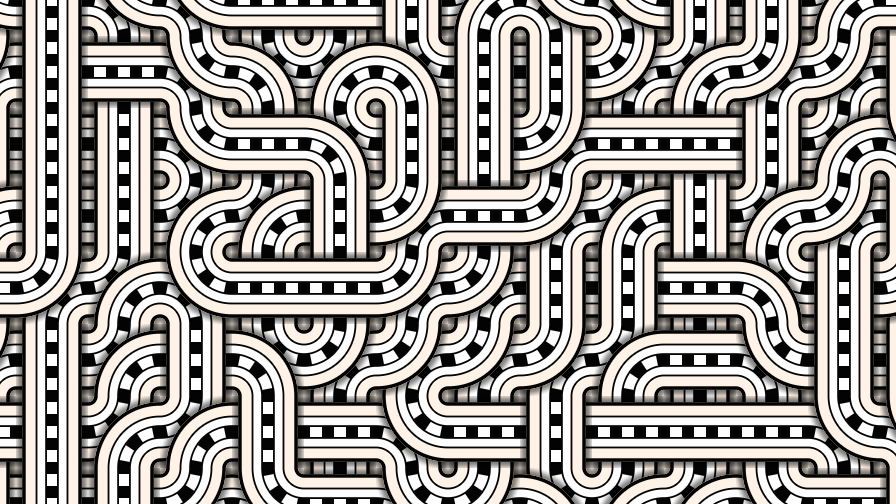
Reproduce this pattern procedurally as a Shadertoy shader.

```glsl
// Woven Truchet ribbons: striped, checkered tracks that pass over and under each other.

#define TILES 7.0         // tiles per canvas height
#define HALF_WIDTH 0.415  // ribbon half width, in tiles
#define OUTLINE 0.05      // width of the dark ribbon border
#define THIN_LINE 0.025   // width of the inner lines
#define BAND_EDGE 0.215   // where the cream band meets the white one
#define CHECK_EDGE 0.082  // half width of the checkered stripe
#define SHADOW_SIZE 0.13
#define SHADOW_DEPTH 0.5
#define CROSS_SHARE 0.5   // share of tiles with straight crossings

const float QUARTER_TURN = 1.5707963;
const vec3 INK = vec3(0.01);
const vec3 CREAM = vec3(1.0, 0.953, 0.905);
const vec3 WHITE = vec3(1.0, 0.998, 0.995);

// Integer hash of a tile and a seed, from 0 to 1
float hash(ivec2 cell, int seed) {
    uint h = uint(cell.x) * 1597334673u ^ uint(cell.y) * 3812015801u;
    h ^= uint(seed) * 2654435769u;
    h = (h ^ (h >> 16)) * 2246822519u;
    h = (h ^ (h >> 13)) * 3266489917u;
    h ^= h >> 16;
    return float(h & 65535u) / 65535.0;
}

// Antialiased coverage of the inside of a signed distance
float fill(float dist, float px) {
    return clamp(0.5 - dist / px, 0.0, 1.0);
}

float stroke(float dist, float width, float px) {
    return fill(abs(dist) - 0.5 * width, px);
}

// Each path is (distance from centre line, position 0..1, length, checks)
vec4 straightPath(vec2 p) {
    return vec4(abs(p.x), p.y + 0.5, 1.0, 3.0);
}

vec4 arcPath(vec2 p) {
    vec2 q = abs(p - 0.5);
    float turn = atan(q.y, q.x) / QUARTER_TURN;
    return vec4(abs(length(q) - 0.5), turn, 0.5 * QUARTER_TURN, 2.0);
}

// Paints one ribbon, with its soft shadow, over the colour below
vec3 paintRibbon(vec3 below, vec4 path, float px) {
    float d = path.x;

    // Bands and checkered centre
    vec3 col = mix(CREAM, WHITE, fill(d - BAND_EDGE, px));
    float check = (0.25 - abs(fract(path.y * path.w) - 0.5)) * path.z / path.w;
    float ink = fill(check, px) * fill(d - CHECK_EDGE, px);

    // Inner lines and border
    ink = max(ink, stroke(d - CHECK_EDGE, THIN_LINE, px));
    ink = max(ink, stroke(d - BAND_EDGE, THIN_LINE, px));
    ink = max(ink, stroke(d - HALF_WIDTH + 0.5 * OUTLINE, OUTLINE, px));
    col = mix(col, INK, ink);

    float light = smoothstep(0.0, SHADOW_SIZE, d - HALF_WIDTH);
    below *= mix(1.0 - SHADOW_DEPTH, 1.0, light);
    return mix(below, col, fill(d - HALF_WIDTH, px));
}

void mainImage(out vec4 fragColor, in vec2 fragCoord) {
    float px = TILES / iResolution.y;
    vec2 p = (fragCoord - 0.5 * iResolution.xy) * px;
    ivec2 cell = ivec2(floor(p));
    vec2 local = fract(p) - 0.5;

    // Random tile type, orientation and stacking order
    bool crossing = hash(cell, 1) < CROSS_SHARE;
    if (hash(cell, 2) < 0.5) local.x = -local.x;
    if (hash(cell, 3) < 0.5) local = crossing ? local.yx : -local;

    vec4 lower = crossing ? straightPath(local.yx) : arcPath(-local);
    vec4 upper = crossing ? straightPath(local) : arcPath(local);

    vec3 col = paintRibbon(CREAM, lower, px);
    col = paintRibbon(col, upper, px);
    fragColor = vec4(col, 1.0);
}
```
